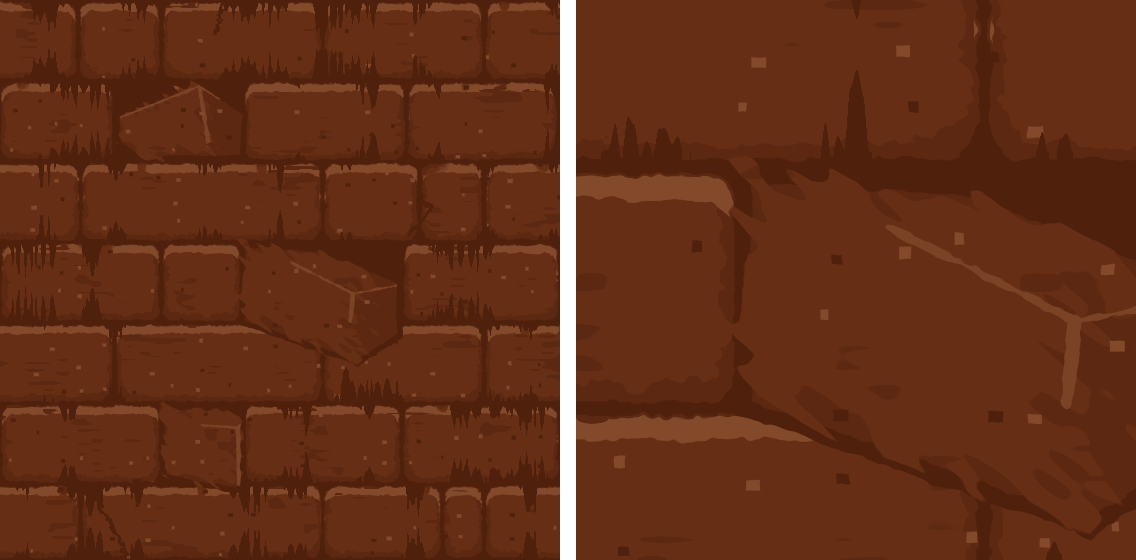
Left, the full canvas; right, a detail of the centre.
This texture is drawn by a Shadertoy shader. Its source:

```glsl
// Weathered brown brick wall: seven uneven courses with three loose bricks.

const float COURSES = 6.94;  // course heights per canvas side

// Alpha tells solid brick (1) from open mortar (0).
const vec4 MORTAR = vec4(0.31, 0.13, 0.05, 0.0);
const vec4 SHADE = vec4(0.36, 0.157, 0.066, 1.0);
const vec4 CLAY = vec4(0.40, 0.18, 0.08, 1.0);
const vec4 LIGHT = vec4(0.51, 0.29, 0.17, 1.0);

// Upright joints of each course, from the top down
const vec4 JOINTS[7] = vec4[7](
    vec4(0.97, 2.0, 4.0, 6.0), vec4(1.42, 3.01, 5.04, 6.93),
    vec4(1.0, 4.0, 5.2, 6.0), vec4(0.0, 2.0, 3.0, 4.98),
    vec4(1.42, 4.0, 6.0, 6.0), vec4(0.0, 2.0, 3.0, 4.98),
    vec4(1.0, 4.0, 5.48, 6.0));

float hash(vec2 p) {
    p = fract(p * vec2(0.1031, 0.1137));
    p += dot(p, p.yx + 33.33);
    return fract((p.x + p.y) * p.x * 17.3);
}

float noise(vec2 p) {
    vec2 i = floor(p), f = fract(p);
    f = f * f * (3.0 - 2.0 * f);
    return mix(mix(hash(i), hash(i + vec2(1, 0)), f.x),
               mix(hash(i + vec2(0, 1)), hash(i + vec2(1, 1)), f.x), f.y);
}

// Coarse and fine roughness around zero
float rough(vec2 p) {
    return 0.6 * noise(p * 9.0) + 0.4 * noise(p * 32.0) - 0.5;
}

float cover(float d, float aa) { return smoothstep(aa, -aa, d); }

float roundBox(vec2 p, vec2 size, float r) {
    vec2 q = abs(p) - size + r;
    return length(max(q, 0.0)) + min(max(q.x, q.y), 0.0) - r;
}

float segment(vec2 p, vec2 a, vec2 b) {
    vec2 e = b - a;
    return length(p - a - e * clamp(dot(p - a, e) / dot(e, e), 0.0, 1.0));
}

float convex(vec2 p, vec2 v[6]) {
    float d = -9.0;
    for (int i = 0; i < 6; i++) {
        vec2 e = v[(i + 1) % 6] - v[i];
        d = max(d, dot(p - v[i], normalize(vec2(e.y, -e.x))));
    }
    return d;
}

// One course of bricks: worn rim, flat face, ragged top highlight and drips
vec4 brickwork(vec2 p, float aa) {
    float row = clamp(floor(p.y), 0.0, 6.0), left = COURSES, right = COURSES;
    for (int i = 0; i < 4; i++) {
        float gap = mod(p.x - JOINTS[int(row)][i], COURSES);
        left = min(left, gap);
        right = min(right, COURSES - gap);
    }
    float height = min(row + 1.0, COURSES) - row;
    vec2 q = vec2(left - right, 2.0 * (p.y - row) - height) * 0.5;
    vec2 size = vec2(left + right, height) * 0.5;
    float wear = rough(p);
    float edge = roundBox(q, size - 0.03, 0.13) + 0.05 * wear;
    float face = roundBox(q + vec2(0.0, 0.02), size - 0.075, 0.2) + 0.1 * wear;
    float below = roundBox(q - vec2(0.0, 0.105), size - 0.03, 0.16) + 0.05 * rough(p + 7.0);
    vec4 col = mix(MORTAR, SHADE, cover(edge, aa));
    col = mix(col, CLAY, cover(face, aa));
    float lip = max(max(edge + 0.012, -below), q.y);
    lip = max(lip, 0.3 * (noise(p * vec2(4.0, 2.0) + 3.0) - 0.82));
    col = mix(col, LIGHT, cover(lip, aa));
    // Narrow drips gather in patches along the top and bottom
    float drip = 0.45 * noise(vec2(p.x * 38.0, row * 7.0)) * smoothstep(0.5, 0.9, noise(vec2(p.x * 3.5, row * 5.0 + 2.0)));
    float reach = size.y - abs(q.y) * (q.y < 0.0 ? 1.0 : 1.06);
    return mix(col, MORTAR, cover(reach - drip, aa) * step(0.03, drip));
}

vec4 crack(vec4 col, vec2 p, vec2 a, vec2 b, float aa) {
    vec2 bend = 0.12 * vec2(rough(p), rough(p + 5.0));
    return mix(col, MORTAR, cover(segment(p + bend, a, b) - 0.022 - 0.03 * rough(p * 1.7), aa));
}

// A tilted brick in its hollow; ridges run from corner b to a, c and d
vec4 looseBrick(vec4 col, vec2 p, vec2 lo, vec2 hi, vec2 outline[6],
                vec2 a, vec2 b, vec2 c, vec2 d, float aa) {
    float wear = rough(p), body = convex(p, outline) + 0.035 * wear;
    float hollow = roundBox(p - 0.5 * (lo + hi), 0.5 * (hi - lo), 0.03) + 0.04 * wear;
    col = mix(col, MORTAR, cover(min(hollow, body - 0.07), aa));
    col = mix(col, SHADE, cover(body, aa));
    float grain = noise(mat2(0.8, -0.6, 0.6, 0.8) * p * vec2(5.0, 18.0));
    vec2 side = d - b;
    float turned = side.x * (p.y - b.y) - side.y * (p.x - b.x);
    float front = max(body + 0.04, -turned) + 0.25 * (grain - 0.6);
    col = mix(col, CLAY, cover(front, 2.0 * aa));
    float ridge = min(segment(p, a, b), segment(p, b, c));
    ridge = min(ridge, segment(p, b, d) - 0.012) - 0.012 + 0.03 * wear;
    return mix(col, mix(CLAY, LIGHT, 0.75), cover(max(ridge, body), aa));
}

// Small square chips, pale or dark, and faint level scuffs
vec4 blemishes(vec4 col, vec2 p, float aa) {
    float scuff = noise(p * vec2(5.0, 24.0)) * noise(p * 2.6 + 11.0);
    col = mix(col, SHADE, col.a * smoothstep(0.52, 0.56, scuff));
    vec2 cell = floor(p * 3.4), spot = vec2(hash(cell + 3.0), hash(cell + 17.0));
    vec2 q = abs((fract(p * 3.4) - 0.2 - 0.6 * spot) / 3.4);
    float chip = max(q.x - 0.015 - 0.018 * spot.y, q.y - 0.022) + 0.015 * rough(p);
    vec4 tint = spot.x < 0.55 ? LIGHT : MORTAR;
    return mix(col, tint, col.a * cover(chip, aa) * step(hash(cell + 41.0), 0.42));
}

void mainImage(out vec4 fragColor, in vec2 fragCoord) {
    vec2 uv = fragCoord / iResolution.xy;
    vec2 p = vec2(uv.x, 1.0 - uv.y) * COURSES;
    float aa = 0.7 * COURSES / iResolution.y;
    vec4 col = brickwork(p, aa);

    // Split bricks
    col = crack(col, p, vec2(5.2, 2.4), vec2(5.34, 2.6), aa);
    col = crack(col, p, vec2(5.34, 2.6), vec2(5.06, 2.92), aa);
    col = crack(col, p, vec2(1.14, 6.1), vec2(1.56, 6.85), aa);
    col = crack(col, p, vec2(2.74, 0.05), vec2(2.69, 0.42), aa);

    // Loose bricks
    col = looseBrick(col, p, vec2(1.42, 1.0), vec2(3.03, 2.0),
        vec2[6](vec2(1.49, 1.44), vec2(2.47, 1.05), vec2(3.0, 1.42), vec2(2.97, 1.92), vec2(1.75, 1.93), vec2(1.49, 1.75)),
        vec2(1.5, 1.45), vec2(2.47, 1.07), vec2(2.72, 1.22), vec2(2.59, 1.8), aa);
    col = looseBrick(col, p, vec2(3.0, 3.0), vec2(4.98, 4.0),
        vec2[6](vec2(3.04, 3.07), vec2(3.97, 3.12), vec2(4.92, 3.52), vec2(4.92, 4.15), vec2(4.43, 4.46), vec2(3.04, 3.97)),
        vec2(3.6, 3.25), vec2(4.38, 3.64), vec2(4.91, 3.54), vec2(4.34, 3.98), aa);
    col = looseBrick(col, p, vec2(2.0, 5.0), vec2(3.0, 6.0),
        vec2[6](vec2(2.04, 5.07), vec2(2.5, 5.1), vec2(2.98, 5.15), vec2(2.98, 6.04), vec2(2.5, 5.97), vec2(2.06, 5.88)),
        vec2(2.5, 5.27), vec2(2.95, 5.3), vec2(2.97, 5.27), vec2(2.96, 6.0), aa);

    fragColor = vec4(blemishes(col, p, aa).rgb, 1.0);
}
```
